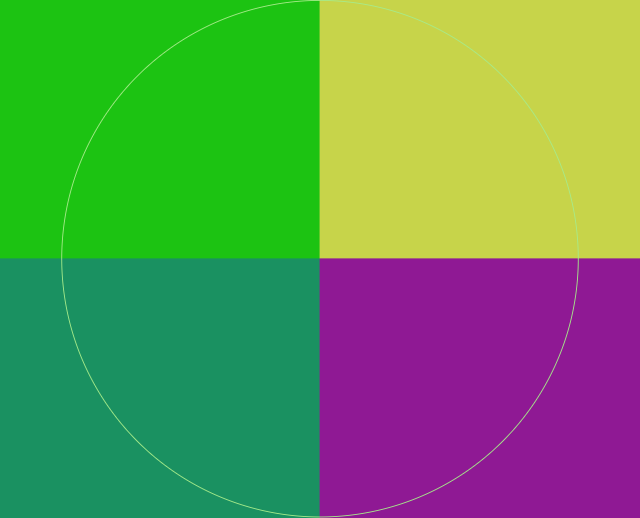
Give the GLSL for this background, as a WebGL 2 fragment shader.

```glsl
#version 300 es
precision highp float;
// Four flat colour quadrants crossed by one hairline circle.
// The quadrants blend across two antialiased axes; the circle is a
// distance function whose thin stroke is drawn by pixel coverage.
uniform vec2 u_resolution;
out vec4 outColor;

// Share of a pixel covered by a stroke centred on distance zero.
float strokeCoverage(float dist, float width, float pixel) {
    float lo = max(dist - 0.5 * pixel, -0.5 * width);
    float hi = min(dist + 0.5 * pixel, 0.5 * width);
    return clamp((hi - lo) / pixel, 0.0, 1.0);
}

void main() {
    // Centred coordinates, with the canvas height as one unit.
    vec2 p = (gl_FragCoord.xy - 0.5 * u_resolution) / u_resolution.y;
    float pixel = 1.0 / u_resolution.y;

    // Quadrants: x selects right, y selects top.
    vec2 side = clamp((p - vec2(-0.0008, 0.0012)) / pixel + 0.5, 0.0, 1.0);
    vec3 bottom = mix(vec3(0.10, 0.57, 0.38), vec3(0.56, 0.10, 0.58), side.x);
    vec3 top = mix(vec3(0.11, 0.765, 0.07), vec3(0.78, 0.83, 0.29), side.x);
    vec3 color = mix(bottom, top, side.y);

    // Pale green hairline circle, almost as tall as the canvas.
    float ring = length(p - vec2(0.0, 0.0006)) - 0.4986;
    color = mix(color, vec3(0.65, 0.92, 0.54), strokeCoverage(ring, 0.0017, pixel));

    outColor = vec4(color, 1.0);
}
```
